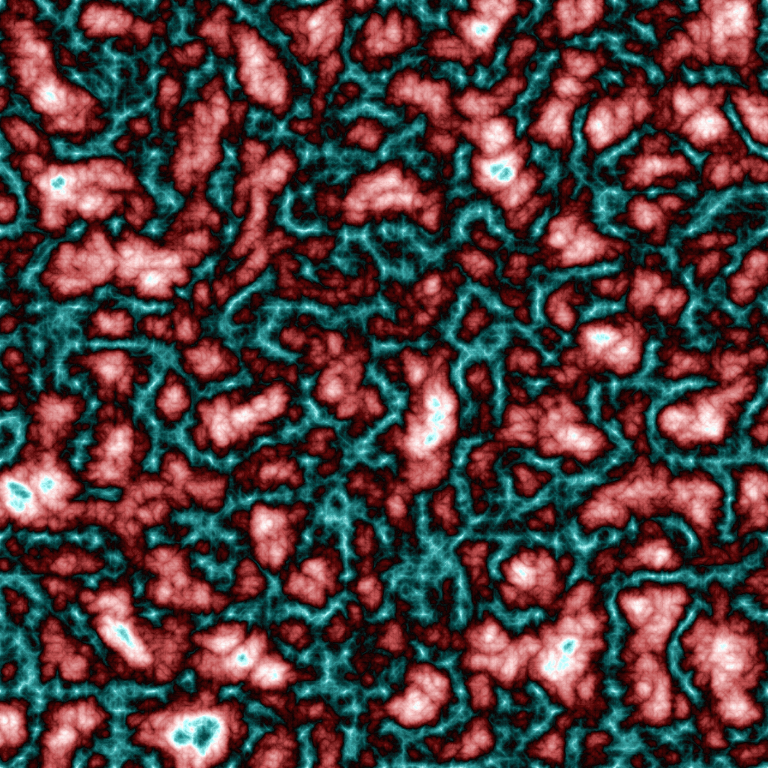
Write a three.js fragment shader that draws this texture.

```glsl
// Billowy red clouds and teal filaments: gradient-noise turbulence through a cyclic palette.
varying vec2 vUv;

const float CELLS = 10.0;      // coarsest noise cells across the canvas
const int OCTAVES = 6;
const float LACUNARITY = 2.0;  // whole number keeps the lattices aligned
const float GAIN = 0.5;
const vec2 OCTAVE_SHIFT = vec2(17.0, 43.0);
const float TAU = 6.2831853;

const vec3 ICE = vec3(0.72, 0.99, 0.99);
const vec3 TEAL = vec3(0.22, 0.64, 0.64);
const vec3 DEEP_TEAL = vec3(0.02, 0.27, 0.27);
const vec3 BLACK = vec3(0.04, 0.01, 0.01);
const vec3 DARK_RED = vec3(0.34, 0.03, 0.03);
const vec3 ROSE = vec3(0.74, 0.31, 0.31);
const vec3 BLUSH = vec3(0.97, 0.78, 0.78);
const vec3 WHITE = vec3(0.99, 0.98, 0.98);

// Turbulence levels at which each colour is reached
const float ICE_AT = 0.02;
const float TEAL_AT = 0.10;
const float DEEP_TEAL_AT = 0.205;
const float BLACK_AT = 0.285;
const float DARK_RED_AT = 0.37;
const float ROSE_AT = 0.48;
const float BLUSH_AT = 0.65;
const float WHITE_AT = 0.72;
const float PEAK_ICE_AT = 0.77;
const float PEAK_TEAL_AT = 0.86;
const float PEAK_DEEP_AT = 0.95;

float hash(vec2 p) {
  vec3 q = fract(vec3(p.xyx) * 0.1031);
  q += dot(q, q.yzx + 33.33);
  return fract((q.x + q.y) * q.z);
}

// Dot product of a random unit gradient with the offset from its corner
float cornerSlope(vec2 corner, vec2 offset) {
  float angle = TAU * hash(corner);
  return dot(vec2(cos(angle), sin(angle)), offset);
}

float gradientNoise(vec2 p) {
  vec2 cell = floor(p);
  vec2 f = p - cell;
  vec2 w = f * f * f * (f * (f * 6.0 - 15.0) + 10.0);
  vec2 e = vec2(1.0, 0.0);
  float low = mix(cornerSlope(cell, f), cornerSlope(cell + e.xy, f - e.xy), w.x);
  float high = mix(cornerSlope(cell + e.yx, f - e.yx), cornerSlope(cell + e.xx, f - e.xx), w.x);
  return mix(low, high, w.y);
}

// Folded octaves: creases at low values, puffs at high values
float turbulence(vec2 p) {
  float sum = 0.0;
  float amplitude = 1.0;
  for (int i = 0; i < OCTAVES; i++) {
    sum += amplitude * abs(gradientNoise(p));
    p = p * LACUNARITY + OCTAVE_SHIFT;
    amplitude *= GAIN;
  }
  return sum;
}

// Blends toward the next palette colour between two levels
vec3 blendTo(vec3 color, vec3 next, float from, float to, float level) {
  return mix(color, next, clamp((level - from) / (to - from), 0.0, 1.0));
}

vec3 palette(float level) {
  vec3 c = ICE;
  c = blendTo(c, TEAL, ICE_AT, TEAL_AT, level);
  c = blendTo(c, DEEP_TEAL, TEAL_AT, DEEP_TEAL_AT, level);
  c = blendTo(c, BLACK, DEEP_TEAL_AT, BLACK_AT, level);
  c = blendTo(c, DARK_RED, BLACK_AT, DARK_RED_AT, level);
  c = blendTo(c, ROSE, DARK_RED_AT, ROSE_AT, level);
  c = blendTo(c, BLUSH, ROSE_AT, BLUSH_AT, level);
  c = blendTo(c, WHITE, BLUSH_AT, WHITE_AT, level);
  c = blendTo(c, ICE, WHITE_AT, PEAK_ICE_AT, level);
  c = blendTo(c, TEAL, PEAK_ICE_AT, PEAK_TEAL_AT, level);
  return blendTo(c, DEEP_TEAL, PEAK_TEAL_AT, PEAK_DEEP_AT, level);
}

void main() {
  gl_FragColor = vec4(palette(turbulence(vUv * CELLS + OCTAVE_SHIFT)), 1.0);
}
```
